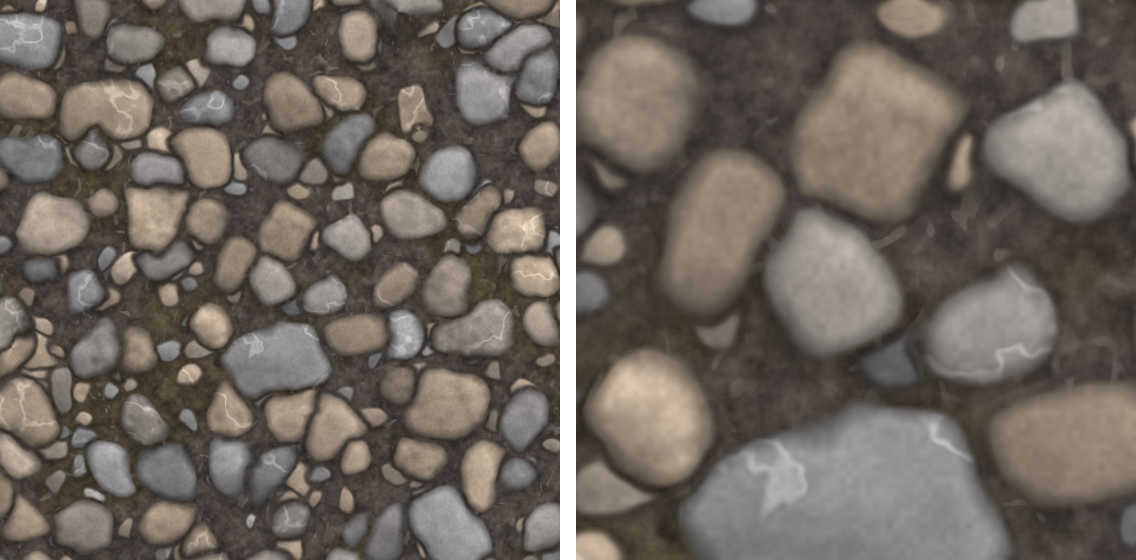
Left: the whole. Right: its middle third, enlarged.
Reproduce this texture procedurally as a WebGL 2 fragment shader.

```glsl
#version 300 es
precision highp float;
// Rounded river pebbles set in dark, gritty earth under soft daylight.
uniform vec2 u_resolution;
out vec4 fragColor;

struct Stone {
    float dist;   // signed distance to the outline, negative inside
    vec2 dome;    // offset from the centre, about 1 long at the rim
    vec2 id;
};

// Integer hash giving three values in 0..1
vec3 hash3(vec2 cell, float salt) {
    uvec3 v = uvec3(ivec3(vec3(cell, salt)) + 4096) * 1664525u + 1013904223u;
    v.x += v.y * v.z; v.y += v.z * v.x; v.z += v.x * v.y;
    v ^= v >> 16u;
    v.x += v.y * v.z; v.y += v.z * v.x; v.z += v.x * v.y;
    return vec3(v >> 8u) / 16777216.0;
}

float noise(vec2 p) {
    vec2 i = floor(p), f = fract(p);
    f = f * f * (3.0 - 2.0 * f);
    return mix(mix(hash3(i, 0.0).x, hash3(i + vec2(1, 0), 0.0).x, f.x),
               mix(hash3(i + vec2(0, 1), 0.0).x, hash3(i + 1.0, 0.0).x, f.x), f.y);
}

float fbm(vec2 p) {
    float sum = 0.0, gain = 0.5;
    for (int i = 0; i < 4; i++) {
        sum += gain * noise(p);
        p = mat2(1.6, 1.2, -1.2, 1.6) * p + 7.3;
        gain *= 0.5;
    }
    return sum / 0.9375;
}

float smoothMax(float a, float b, float k) {
    float h = max(k - abs(a - b), 0.0) / k;
    return max(a, b) + h * h * k * 0.25;
}

// Jittered, tapered superellipses that give way to their neighbours
Stone nearestStone(vec2 p, float salt, float presence) {
    Stone s = Stone(9.0, vec2(0), vec2(0));
    float second = 9.0;
    for (int j = -2; j <= 2; j++)
    for (int i = -2; i <= 2; i++) {
        vec2 id = floor(p) + vec2(i, j);
        vec3 a = hash3(id, salt), b = hash3(id, salt + 1.0), c = hash3(id, salt + 2.0);
        if (c.x > presence) continue;
        vec2 offset = p - id - 0.5 - (a.xy - 0.5) * 0.7;
        float size = mix(0.27, 0.44, a.z) + 0.3 * pow(c.y, 7.0);
        vec2 radii = size * vec2(mix(1.05, 1.6, b.x * b.x), mix(0.8, 1.0, b.y));
        float angle = 1.0 + (b.z - 0.5) * 2.8;
        vec2 axis = vec2(cos(angle), sin(angle));
        vec2 q = vec2(dot(offset, axis), dot(offset, vec2(-axis.y, axis.x)));
        q.y *= 1.0 + (c.z - 0.5) * 0.6 * clamp(q.x / radii.x, -1.0, 1.0);
        float power = mix(2.0, 3.2, c.y);
        vec2 u = pow(abs(q / radii) + 1e-4, vec2(power));
        float k = pow(u.x + u.y, 1.0 / power);
        float d = length(q) * (1.0 - 1.0 / max(k, 1e-3));
        if (d < s.dist) {
            second = s.dist;
            vec2 n = q / radii;
            s = Stone(d, axis * n.x + vec2(-axis.y, axis.x) * n.y, id);
        } else second = min(second, d);
    }
    s.dist = smoothMax(s.dist, (s.dist - second) * 0.5 + 0.035, 0.1);
    return s;
}

vec3 earth(vec2 p) {
    float grain = fbm(p * 6.0) * 0.6 + fbm(p * 17.0) * 0.4;
    vec3 col = vec3(0.305, 0.275, 0.258) * (0.45 + 1.15 * grain);
    col = mix(col, col * vec3(0.99, 0.96, 0.78), smoothstep(0.48, 0.7, fbm(p * 0.7 + 31.0)));
    // Pale chips of grit
    float chips = smoothstep(0.73, 0.9, noise(p * vec2(13.0, 10.0) + 2.0 * noise(p * 5.0)));
    return mix(col, vec3(0.56, 0.53, 0.50), chips * 0.6 * noise(p * 3.0 + 9.0));
}

vec3 stoneColor(Stone s, vec2 p, float salt) {
    vec3 a = hash3(s.id, salt + 5.0), b = hash3(s.id, salt + 6.0);
    vec3 col = mix(vec3(0.50, 0.495, 0.495), vec3(0.59, 0.53, 0.465), smoothstep(0.1, 0.75, a.x));
    col *= mix(0.88, 1.2, a.y);
    // Mottling, worn relief and occasional pale veins
    vec2 q = p * 2.2 + b.xy * 40.0;
    float relief = fbm(q + vec2(0.12, 0.22)) - fbm(q);
    col *= 0.87 + 0.26 * fbm(p * 3.5 + a.xy * 20.0) - relief * mix(0.2, 0.9, b.z * b.z);
    col *= 0.96 + 0.08 * noise(p * 28.0);
    float vein = 1.0 - smoothstep(0.0, 0.05, abs(fbm(q * 0.8) - 0.5));
    col += 0.13 * vein * step(0.72, a.z);
    // Light from above, with a rim falling into shade
    float light = 0.99 + 0.16 * clamp(dot(s.dome, vec2(0.3, 0.85)), -1.0, 1.0);
    return col * light * mix(0.66, 1.05, smoothstep(0.01, -0.13, s.dist));
}

vec3 addStone(vec3 ground, Stone s, vec2 p, float salt, float blur) {
    float shade = exp(-7.0 * max(s.dist, 0.0)) * (0.75 - 0.25 * clamp(s.dome.y, -1.0, 1.0));
    ground *= 1.0 - 0.28 * shade;
    return mix(ground, stoneColor(s, p, salt), smoothstep(blur, -blur, s.dist));
}

void main() {
    vec2 p = gl_FragCoord.xy / u_resolution.y * 9.0 + 3.0;
    vec2 warp = vec2(noise(p * 2.3), noise(p * 2.3 + 50.0)) - 0.5;
    warp += 0.2 * (vec2(noise(p * 8.0), noise(p * 8.0 + 50.0)) - 0.5);
    vec2 bent = p + warp * 0.17;

    Stone large = nearestStone(bent, 10.0, 0.95);
    Stone small = nearestStone(bent * 2.4, 30.0, 0.38);
    small.dist = smoothMax(small.dist, 0.12 - large.dist * 2.4, 0.12);

    vec3 col = addStone(earth(p), small, p, 30.0, 0.07);
    col = addStone(col, large, p, 10.0, 0.032);
    fragColor = vec4(col, 1.0);
}
```
